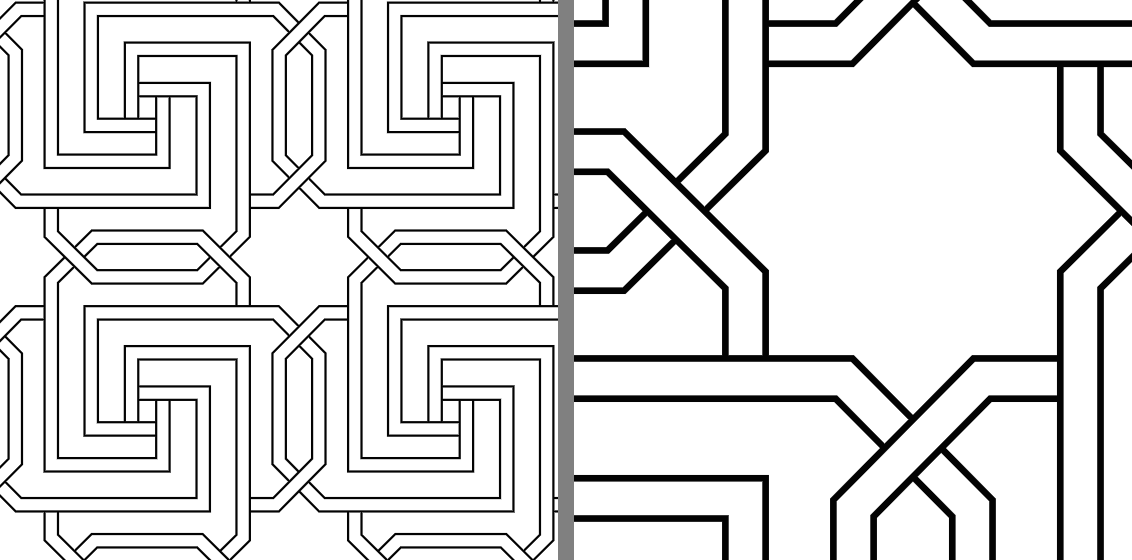
Left: the whole. Right: its middle third, enlarged.
Give the GLSL for this pattern, as a WebGL 2 fragment shader.

```glsl
#version 300 es
precision highp float;

uniform vec2 u_resolution;
out vec4 outColor;

const vec3 PAPER = vec3(1.0);
const vec3 INK = vec3(0.01);

const float CELL_SIZE = 0.542;                   // in canvas heights
const vec2 CELL_CENTER = vec2(0.2629, 0.812);

// Strand dimensions, in cells
const float BAND_HALF = 0.0221;
const float LINE_HALF = 0.00365;
const float OUTER_ARM = 0.3161;
const float MIDDLE_ARM = 0.1845;
const float INNER_ARM = 0.0516;
const float WIDE_INNER_ARM = 0.0663;
const float LOOP_NEAR = 0.4243;
const float LOOP_FAR = 0.5653;
const float LOOP_HALF = 0.1737;

const int SEGMENTS = 7;
const int OVER_SEGMENT = 5;

// Corners of one strand, from the spiral's middle out and around the loop
vec2 strandCorner(int i, float innerArm, float startX) {
    vec2 corners[8] = vec2[8](
        vec2(startX, innerArm),
        vec2(-MIDDLE_ARM, innerArm),
        vec2(-MIDDLE_ARM, -OUTER_ARM),
        vec2(LOOP_NEAR, -OUTER_ARM),
        vec2(LOOP_FAR, -LOOP_HALF),
        vec2(LOOP_FAR, LOOP_HALF),
        vec2(LOOP_NEAR, OUTER_ARM),
        vec2(OUTER_ARM + BAND_HALF, OUTER_ARM));
    return corners[i];
}

// Distance to a segment's axis; far away beyond its mitred ends
float mitredDistance(vec2 p, vec2 a, vec2 b, vec2 dirBefore, vec2 dirAfter) {
    vec2 dir = normalize(b - a);
    vec2 fromA = p - a;
    bool inside = dot(fromA, dirBefore + dir) >= 0.0
               && dot(p - b, dir + dirAfter) < 0.0;
    return inside ? abs(dir.x * fromA.y - dir.y * fromA.x) : 10.0;
}

float segmentDistance(vec2 p, int i, float innerArm, float startX) {
    vec2 a = strandCorner(i, innerArm, startX);
    vec2 b = strandCorner(i + 1, innerArm, startX);
    vec2 dirBefore = normalize(b - a);
    vec2 dirAfter = dirBefore;
    if (i > 0) dirBefore = normalize(a - strandCorner(i - 1, innerArm, startX));
    if (i < SEGMENTS - 1) dirAfter = normalize(strandCorner(i + 2, innerArm, startX) - b);
    return mitredDistance(p, a, b, dirBefore, dirAfter);
}

// Antialiased coverage of a signed distance
float coverage(float d, float pixel) {
    return clamp(0.5 - d / pixel, 0.0, 1.0);
}

float innerArmOf(int strand) {
    return strand == 0 ? WIDE_INNER_ARM : INNER_ARM;
}

// Adds a band's two edge lines; an upper band first hides what lies below
float addBand(float ink, float d, bool isOver, float pixel) {
    float covered = isOver ? coverage(d - BAND_HALF, pixel) : 0.0;
    float line = coverage(abs(d - BAND_HALF) - LINE_HALF, pixel);
    return max(ink * (1.0 - covered), line);
}

// Four strands turned by quarter turns, with loops reaching from the next cell
float knotInk(vec2 cell, float pixel) {
    float ink = 0.0;
    for (int i = 0; i < SEGMENTS; i++) {
        vec2 q = cell;
        for (int strand = 0; strand < 4; strand++) {
            float innerArm = innerArmOf(strand);
            float startX = innerArmOf((strand + 3) % 4) - BAND_HALF;
            for (int copy = 0; copy < 2; copy++) {
                float d = segmentDistance(q + vec2(float(copy), 0.0), i, innerArm, startX);
                ink = addBand(ink, d, i == OVER_SEGMENT, pixel);
            }
            q = vec2(q.y, -q.x);
        }
    }
    return ink;
}

void main() {
    vec2 canvas = gl_FragCoord.xy / u_resolution.y;
    vec2 p = (canvas - CELL_CENTER) * vec2(1.0, -1.0) / CELL_SIZE;
    float pixel = 1.0 / (u_resolution.y * CELL_SIZE);
    vec2 cell = p - floor(p + 0.5);
    outColor = vec4(mix(PAPER, INK, knotInk(cell, pixel)), 1.0);
}
```
